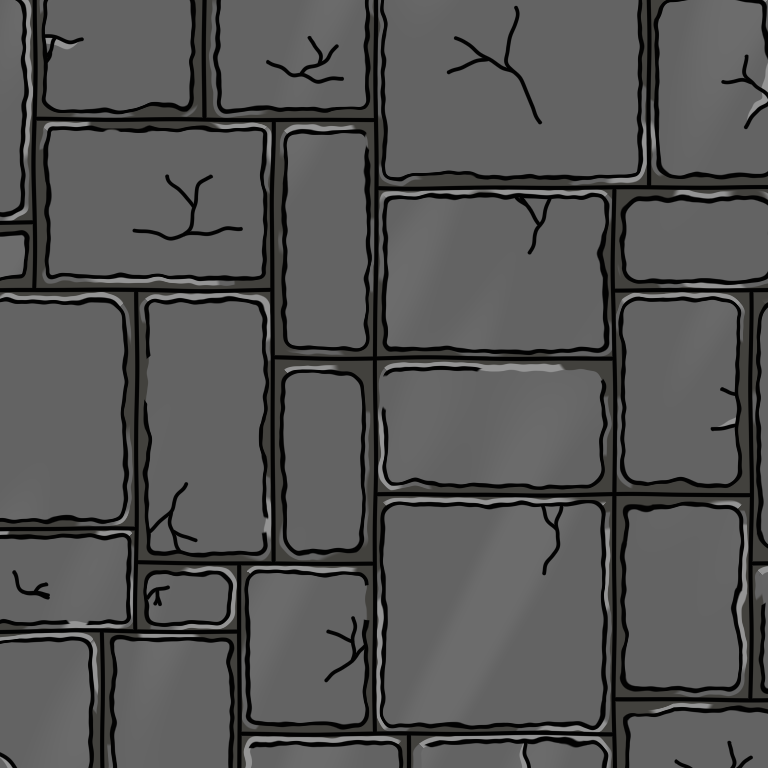
A WebGL 2 fragment shader for this texture:

```glsl
#version 300 es
precision highp float;
// Inked stone wall: interlocking rectangular blocks with worn, hand-drawn outlines.
// Alternating horizontal and vertical cuts in a lattice bound the blocks; gradient
// noise bends the ink, chips the rims, streaks the faces and steers the cracks.
uniform vec2 u_resolution;
out vec4 fragColor;

const float BLOCKS = 4.5;
const float INK_HALF_WIDTH = 0.0027;
const vec3 INK = vec3(0.008);
const vec3 MORTAR = vec3(0.26, 0.255, 0.24);
const vec3 STONE = vec3(0.388);
const vec3 STREAK = vec3(0.422);
const vec3 HIGHLIGHT = vec3(0.58);

vec2 hash2(vec2 c) {
    vec3 a = fract(c.xyx * vec3(0.1031, 0.1030, 0.0973));
    a += dot(a, a.yzx + 33.33);
    return fract((a.xx + a.yz) * a.zy);
}

float gradientNoise(vec2 p) {
    vec2 c = floor(p), f = p - c;
    vec2 u = f * f * f * (f * (f * 6.0 - 15.0) + 10.0);
    vec2 e = vec2(1.0, 0.0);
    float a = dot(hash2(c) * 2.0 - 1.0, f);
    float b = dot(hash2(c + e) * 2.0 - 1.0, f - e);
    float d = dot(hash2(c + e.yx) * 2.0 - 1.0, f - e.yx);
    float g = dot(hash2(c + 1.0) * 2.0 - 1.0, f - 1.0);
    return mix(mix(a, b, u.x), mix(d, g, u.x), u.y);
}

// Position of the cut inside a lattice cell, in even steps
float cutAt(vec2 cell) {
    return 0.2 + 0.2 * floor(4.0 * hash2(cell + 17.0).x);
}

bool isEven(vec2 c) { return mod(c.x + c.y, 2.0) < 0.5; }

// Even cells are cut horizontally, odd ones vertically; returns the block id
vec2 findBlock(vec2 p, out vec2 lo, out vec2 hi) {
    vec2 c = floor(p), f = p - c;
    bool even = isEven(c);
    vec2 g = even ? f : f.yx;
    float side = step(cutAt(c), g.y);
    vec2 toNext = vec2(0.0, 2.0 * side - 1.0);
    float cross = step(cutAt(c + (even ? toNext : toNext.yx)), g.x);
    vec2 id = c + (even ? vec2(cross, side) : vec2(side, cross));

    float ne = cutAt(id), sw = cutAt(id - 1.0);
    float nw = cutAt(id - vec2(1.0, 0.0)), se = cutAt(id - vec2(0.0, 1.0));
    bool evenId = isEven(id);
    lo = id - 1.0 + (evenId ? vec2(nw, sw) : vec2(sw, se));
    hi = id + (evenId ? vec2(se, ne) : vec2(ne, nw));
    return id;
}

float roundedBox(vec2 p, vec2 halfSize, float radius) {
    vec2 d = abs(p) - halfSize + radius;
    return length(max(d, 0.0)) + min(max(d.x, d.y), 0.0) - radius;
}

float crackBend(float x, float seed) {
    return 0.04 * gradientNoise(vec2(x * 13.0, seed)) + 0.012 * gradientNoise(vec2(x * 38.0, seed + 7.3));
}

// Signed offset (x) and distance (y) from a crack starting at the origin
vec2 crack(vec2 q, float len, float seed) {
    float x = clamp(q.x, 0.0, len);
    float bend = crackBend(x, seed);
    float slope = (crackBend(x + 0.002, seed) - bend) / 0.002;
    float offset = (q.y - bend + crackBend(0.0, seed)) * inversesqrt(1.0 + slope * slope);
    return vec2(offset, length(vec2(q.x - x, offset)));
}

vec2 turn(vec2 p, float angle) {
    float c = cos(angle), s = sin(angle);
    return vec2(c * p.x + s * p.y, c * p.y - s * p.x);
}

float fill(float d, float px) { return 1.0 - smoothstep(-0.7 * px, 0.7 * px, d); }

void main() {
    float px = 1.0 / u_resolution.y;
    vec2 p = gl_FragCoord.xy * px;
    p += 0.004 * vec2(gradientNoise(p * 7.0), gradientNoise(p * 7.0 + 31.7));

    // Block bounds, converted to canvas units
    vec2 lo, hi;
    vec2 id = findBlock(p * BLOCKS, lo, hi);
    lo /= BLOCKS;
    hi /= BLOCKS;
    vec2 toLo = p - lo, toHi = hi - p;
    float joint = min(min(toLo.x, toLo.y), min(toHi.x, toHi.y));
    vec2 rnd = hash2(id + 53.0), rnd2 = hash2(id + 91.0);
    vec2 seed = floor(rnd * 60.0) + 0.37;

    // Worn stone face with uneven margins and chipped edges
    vec2 faceLo = lo + 0.0105 + 0.007 * rnd * rnd;
    vec2 faceHi = hi - 0.0105 - 0.007 * rnd2 * rnd2;
    vec2 halfSize = 0.5 * (faceHi - faceLo);
    vec2 local = p - 0.5 * (faceLo + faceHi);
    float face = roundedBox(local, halfSize, mix(0.007, 0.022, rnd2.x));
    face += 0.006 * gradientNoise(p * 24.0 + seed) + 0.004 * gradientNoise(p * 52.0 + seed);
    face += 0.035 * max(gradientNoise(p * 9.0 - seed) - 0.18, 0.0);

    // Mortar, grey rims and highlights along upper edges
    float patches = gradientNoise(p * 6.5 + seed.yx);
    float top = step(toHi.y, min(toLo.x, min(toLo.y, toHi.x)));
    vec3 color = mix(MORTAR, STONE, fill(face - 0.008, px) * smoothstep(0.03, 0.06, patches));
    float lit = smoothstep(-0.08, -0.04, patches - 0.27 * (1.0 - top));
    color = mix(color, HIGHLIGHT, lit * fill(face - 0.0085, px));

    // Slanted light streaks across each face
    vec2 slant = turn(p, 1.13);
    float streak = smoothstep(0.08, 0.34, gradientNoise(slant.yx * vec2(8.0, 1.6) + seed));
    float inside = fill(face, px);
    color = mix(color, mix(STONE, STREAK, streak), inside);

    // Main crack, a branch leaving it and one short nick
    float ink = fill(joint - INK_HALF_WIDTH, px);
    float reach = min(halfSize.x, halfSize.y);
    float len = reach * mix(0.8, 1.5, rnd.y);
    vec2 q = turn(local + halfSize * (0.2 + 0.4 * rnd2) * sign(rnd - 0.5), 6.283 * rnd.x);
    float cracked = step(rnd2.y, 0.72);
    for (int i = 0; i < 3; i++) {
        float strand = float(i), key = seed.x + strand * 5.1;
        vec2 d = crack(q, len, key);
        float taper = 0.011 * sin(3.1416 * clamp(q.x / len, 0.0, 1.0));
        float glint = fill(abs(d.x - 0.5 * taper) - 0.5 * taper, px) * step(0.0, q.x) * step(q.x, len);
        color = mix(color, HIGHLIGHT, glint * inside * cracked * step(0.65, rnd2.x) * step(strand, 0.5));
        ink = max(ink, fill(d.y - 0.9 * INK_HALF_WIDTH, px) * inside * cracked);
        float fork = 0.45 * len;
        q = turn(q - vec2(fork, crackBend(fork, key) - crackBend(0.0, key)), mix(0.6, 1.0, rnd.y));
        len *= 0.6;
    }

    // Face outline, lifted off in short breaks
    float drawn = 1.0 - smoothstep(0.34, 0.36, gradientNoise(p * 10.0 + seed + 20.0));
    ink = max(ink, fill(abs(face) - INK_HALF_WIDTH, px) * drawn);
    fragColor = vec4(mix(color, INK, ink), 1.0);
}
```
